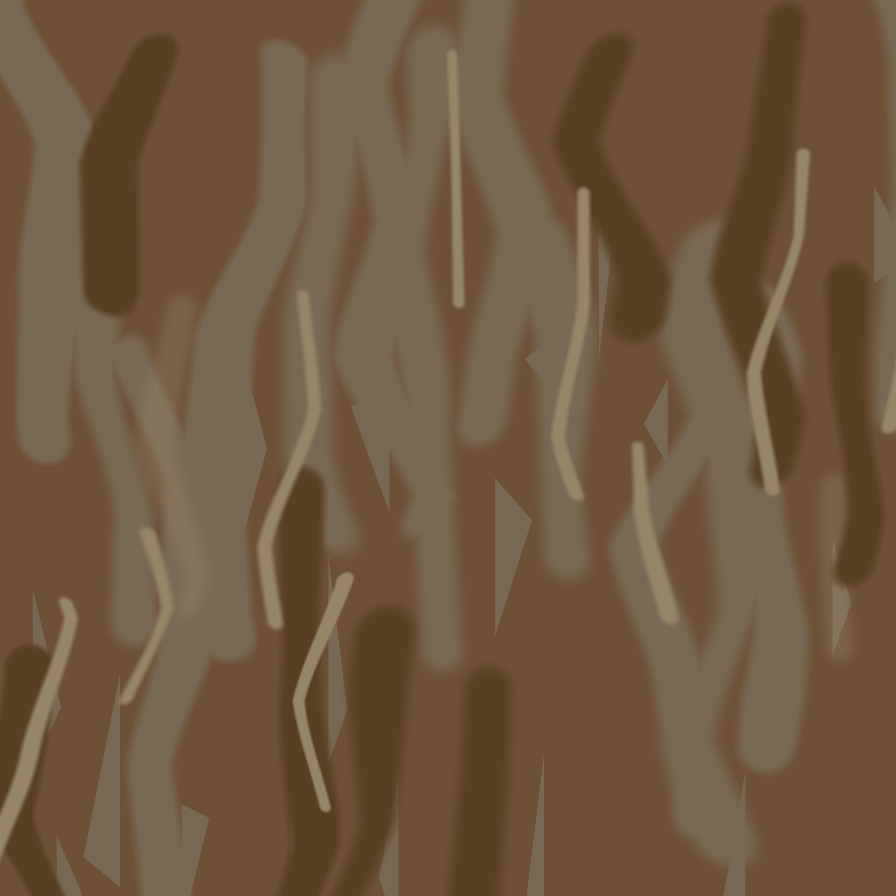
Write a Shadertoy shader that draws this texture.

```glsl
// Weathered bark: long wobbling vertical brush strokes in olive, dark brown and tan
// over a flat brown ground. Strokes are soft capsules bent along kinked noise;
// crisp slivers with one straight vertical side break up the softness.

#define GROUND vec3(0.430, 0.315, 0.212)
#define OLIVE  vec3(0.478, 0.412, 0.322)
#define DARK   vec3(0.348, 0.248, 0.132)
#define TAN    vec3(0.590, 0.520, 0.405)
#define OLIVE_STROKES 13
#define DARK_STROKES  8
#define TAN_STROKES   9
#define SLIVERS       18
#define KNOTS  6.5     // bends per canvas height
#define WOBBLE 0.095   // sideways reach of the bends
#define LEAN   0.12    // random tilt of each stroke

float hash(vec2 p)
{
    vec3 q = fract(p.xyx * 0.1031);
    q += dot(q, q.yzx + 33.33);
    return fract((q.x + q.y) * q.z);
}

// One-dimensional noise, nearly straight between its knots
float kinkNoise(float x, float seed)
{
    float cell = floor(x);
    float f = x - cell;
    f = mix(f, f * f * (3.0 - 2.0 * f), 0.4);
    return mix(hash(vec2(cell, seed)), hash(vec2(cell + 1.0, seed)), f);
}

// Coverage of one layer of strokes, one stroke per column
float strokes(vec2 p, int count, float halfWidth, float halfLength, float soft, float seed)
{
    float cover = 0.0;
    for (int i = 0; i < count; i++)
    {
        float id = seed + float(i) * 3.0;
        float column = (float(i) + mix(0.1, 0.9, hash(vec2(id, 1.7)))) / float(count);
        float along = p.y - mix(0.1, 0.9, hash(vec2(id, 5.3)));
        float reach = halfLength * mix(0.6, 1.4, hash(vec2(id, 9.1)));
        float knot = p.y * KNOTS + 7.0 * hash(vec2(id, 12.9)) + 20.0;

        float axis = column + WOBBLE * (kinkNoise(knot, id) - 0.5)
                   + LEAN * (hash(vec2(id, 15.1)) - 0.35) * along;
        float width = halfWidth * (0.65 + 0.7 * kinkNoise(knot * 0.8, id + 1.0));
        float overshoot = max(abs(along) - reach, 0.0);
        float d = length(vec2(p.x - axis, overshoot)) - width;

        float edge = max(soft * mix(0.6, 1.4, hash(vec2(id, 19.7))), 0.7 / iResolution.y);
        cover = max(cover, 1.0 - smoothstep(-edge, edge, d));
    }
    return cover;
}

// Slim triangles: one side vertical, the apex at a random height
float slivers(vec2 p, float seed)
{
    float cover = 0.0;
    float pixel = 1.0 / iResolution.y;
    for (int i = 0; i < SLIVERS; i++)
    {
        float id = seed + float(i) * 3.0;
        float column = (float(i) + hash(vec2(id, 2.3))) / float(SLIVERS);
        float side = hash(vec2(id, 4.9)) < 0.5 ? -1.0 : 1.0;
        float reach = mix(0.04, 0.13, hash(vec2(id, 6.1)));
        float t = (p.y - hash(vec2(id, 8.3))) / reach;
        float apex = mix(-0.95, 0.95, hash(vec2(id, 11.7)));
        float width = mix(0.018, 0.045, hash(vec2(id, 14.3)));

        float x = side * (p.x - column);
        float slant = width * min((1.0 + t) / (1.0 + apex), (1.0 - t) / (1.0 - apex));
        float inside = min(min(x, slant - x), (1.0 - abs(t)) * reach);
        cover = max(cover, smoothstep(-0.5 * pixel, 0.5 * pixel, inside));
    }
    return cover;
}

void mainImage(out vec4 fragColor, in vec2 fragCoord)
{
    vec2 p = fragCoord / iResolution.xy;
    vec3 color = GROUND;

    // Olive body: broad soft strokes and crisp slivers
    float olive = strokes(p, OLIVE_STROKES, 0.029, 0.28, 0.010, 101.0);
    color = mix(color, OLIVE, max(olive, slivers(p, 211.0)));

    // Thin translucent smears of tan
    color = mix(color, TAN, 0.35 * strokes(p, 2, 0.016, 0.13, 0.012, 307.0));

    // Dark furrows
    color = mix(color, DARK, strokes(p, DARK_STROKES, 0.026, 0.20, 0.008, 401.0));

    // Narrow bright ridges
    color = mix(color, TAN, strokes(p, TAN_STROKES, 0.0078, 0.14, 0.0035, 503.0));

    fragColor = vec4(color, 1.0);
}
```
